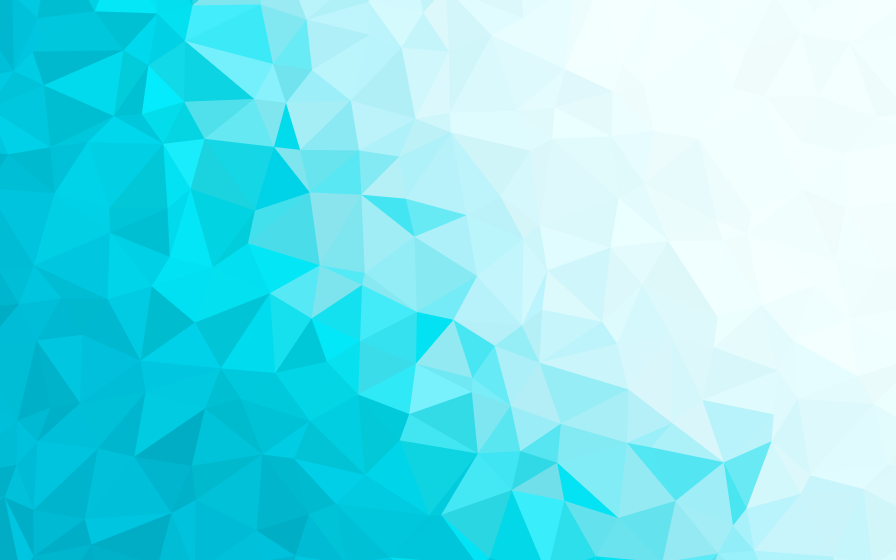
A WebGL 2 fragment shader for this background:

```glsl
#version 300 es
precision highp float;
// Low-poly background: a jittered lattice is split into triangular facets,
// each flatly coloured by its centroid's distance from a curved cyan edge.
// Facets are blended by edge coverage, which keeps every seam smooth.

uniform vec2 u_resolution;
out vec4 fragColor;

// Lengths are in canvas heights.
const float ROWS = 11.0;           // lattice rows over the height
const float JITTER = 0.43;         // vertex offset, below half a cell
const float EDGE_TOP = 0.31;       // edge position at the top
const float EDGE_SWEEP = 0.71;     // shift of the edge towards the bottom
const float EDGE_CURVE = 2.2;
const vec2 FADE_WIDTH = vec2(0.50, 0.72); // fade to white: top, bottom
const float TONE_SPREAD = 0.30;    // tone change from facet to facet
const float SHADE_SPREAD = 0.14;   // brightness change in the deep area
const float DRIFT = 0.12;          // slow wandering of the tone
const float ACCENT_DEPTH = 0.62;

// Colour ramp: rgb and its position across the edge.
const int STOPS = 8;
const vec4 RAMP[STOPS] = vec4[STOPS](
  vec4(0.00, 0.73, 0.83, -0.75),
  vec4(0.00, 0.80, 0.88, -0.30),
  vec4(0.01, 0.87, 0.93, -0.03),
  vec4(0.25, 0.89, 0.94, 0.12),
  vec4(0.51, 0.92, 0.96, 0.34),
  vec4(0.72, 0.95, 0.98, 0.64),
  vec4(0.87, 0.98, 0.99, 1.02),
  vec4(0.95, 1.00, 1.00, 1.65));

// Zones with some deeper facets: centre and radius.
const int ACCENTS = 5;
const vec3 ACCENT[ACCENTS] = vec3[ACCENTS](
  vec3(0.71, 0.58, 0.08), vec3(0.81, 0.40, 0.07), vec3(1.16, 0.08, 0.11),
  vec3(1.30, 0.17, 0.09), vec3(0.51, 0.71, 0.08));

vec2 hash2(vec2 cell) {
  uvec2 v = uvec2(ivec2(cell) + 4096);
  v = v * 1664525u + 1013904223u;
  v.x += v.y * 1664525u;
  v.y += v.x * 1664525u;
  v ^= v >> 16u;
  v.x += v.y * 1664525u;
  v.y += v.x * 1664525u;
  v ^= v >> 16u;
  return vec2(v & 65535u) / 65535.0;
}

float gradientCorner(vec2 cell, vec2 offset) {
  return dot(hash2(cell) * 2.0 - 1.0, offset);
}

float gradientNoise(vec2 p) {
  vec2 i = floor(p), f = p - i, w = f * f * (3.0 - 2.0 * f);
  vec2 e = vec2(1.0, 0.0);
  return mix(mix(gradientCorner(i, f), gradientCorner(i + e, f - e), w.x),
             mix(gradientCorner(i + e.yx, f - e.yx), gradientCorner(i + 1.0, f - 1.0), w.x), w.y);
}

vec2 vertex(vec2 node) {
  return (node + (hash2(node) * 2.0 - 1.0) * JITTER) / ROWS;
}

float cross2(vec2 a, vec2 b) { return a.x * b.y - a.y * b.x; }

// Signed distance to the line through a and b.
float lineDistance(vec2 p, vec2 a, vec2 b) {
  return cross2(p - a, normalize(b - a));
}

float triangleDistance(vec2 p, vec2 a, vec2 b, vec2 c) {
  float side = sign(cross2(c - a, b - a));
  return max(max(side * -lineDistance(p, a, b), side * -lineDistance(p, b, c)),
             side * -lineDistance(p, c, a));
}

bool splits(vec2 a, vec2 c, vec2 b, vec2 d) {
  return cross2(b - a, c - a) * cross2(d - a, c - a) < 0.0;
}

vec3 facetColor(vec2 centre, vec2 rnd) {
  float drop = clamp(1.0 - centre.y, 0.0, 1.0);
  float edge = EDGE_TOP + EDGE_SWEEP * pow(drop, EDGE_CURVE);
  float tone = (centre.x - edge) / mix(FADE_WIDTH.x, FADE_WIDTH.y, drop);
  float deep = 1.0 - smoothstep(-0.1, 0.6, tone);
  tone += (rnd.x - 0.5) * TONE_SPREAD + DRIFT * gradientNoise(centre * 4.0);
  for (int i = 0; i < ACCENTS; i++) {
    vec2 d = (centre - ACCENT[i].xy) / ACCENT[i].z;
    tone -= ACCENT_DEPTH * exp(-dot(d, d)) * smoothstep(0.35, 0.8, rnd.y);
  }
  vec3 color = RAMP[0].rgb;
  for (int i = 1; i < STOPS; i++)
    color = mix(color, RAMP[i].rgb, smoothstep(RAMP[i - 1].w, RAMP[i].w, tone));
  return color * (1.0 + (rnd.y - 0.55) * SHADE_SPREAD * mix(0.15, 1.0, deep));
}

void main() {
  vec2 p = gl_FragCoord.xy / u_resolution.y;
  vec2 home = floor(p * ROWS);
  vec4 sum = vec4(0.0);
  for (int k = 0; k < 9; k++) {
    vec2 cell = home + vec2(k % 3 - 1, k / 3 - 1);
    vec2 a = vertex(cell), b = vertex(cell + vec2(1, 0));
    vec2 c = vertex(cell + 1.0), d = vertex(cell + vec2(0, 1));
    // Use the shorter diagonal that lies inside the cell.
    bool useBD = !splits(a, c, b, d) || (splits(b, d, a, c) && distance(b, d) < distance(a, c));
    if (useBD) { vec2 first = a; a = b; b = c; c = d; d = first; }
    for (int t = 0; t < 2; t++) {
      vec2 tip = t == 0 ? b : d;
      float cover = clamp(0.5 - triangleDistance(p, a, tip, c) * u_resolution.y, 0.0, 1.0);
      if (cover > 0.0)
        sum += cover * vec4(facetColor((a + tip + c) / 3.0, hash2(cell * 2.0 + vec2(t, 301))), 1.0);
    }
  }
  fragColor = vec4(sum.rgb / max(sum.a, 1e-4), 1.0);
}
```
